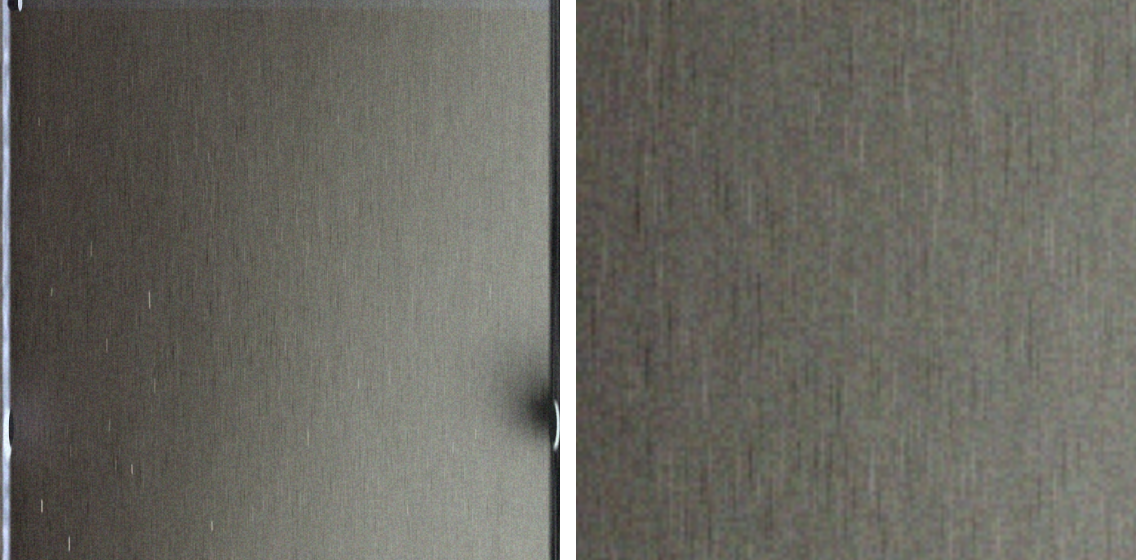
Left, the full canvas; right, a detail of the centre.
This texture is drawn by a three.js fragment shader. Its source:

```glsl
varying vec2 vUv;

float hash(vec2 p) {
  vec3 q = fract(vec3(p.xyx) * 0.1031);
  q += dot(q, q.yzx + 33.33);
  return fract((q.x + q.y) * q.z);
}

float valueNoise(vec2 p) {
  vec2 cell = floor(p);
  vec2 f = smoothstep(0.0, 1.0, fract(p));
  return mix(mix(hash(cell), hash(cell + vec2(1.0, 0.0)), f.x),
             mix(hash(cell + vec2(0.0, 1.0)), hash(cell + 1.0), f.x), f.y);
}

// One soft light or dark line per tall cell, few of them strong
float brushLines(vec2 uv, vec2 grid) {
  vec2 p = uv * grid;
  float column = floor(p.x);
  p.y += 40.0 * hash(vec2(column, grid.x));
  vec2 cell = vec2(column, floor(p.y));
  vec2 f = fract(p);
  float center = mix(0.4, 0.6, hash(cell + 17.0));
  float across = 1.0 - smoothstep(0.0, 0.4, abs(f.x - center));
  float along = smoothstep(0.0, 0.4, f.y) * (1.0 - smoothstep(0.5, 1.0, f.y));
  float strength = 2.0 * hash(cell + 5.0) - 1.0;
  return across * along * strength * abs(strength);
}

float ellipse(vec2 uv, vec2 center, vec2 radius) {
  return 1.0 - smoothstep(0.75, 1.2, length((uv - center) / radius));
}

float glow(vec2 uv, vec2 center, vec2 radius) {
  vec2 d = (uv - center) / radius;
  return exp(-dot(d, d));
}

// Sparse bright scratches, denser towards the lower left
float scratches(vec2 uv) {
  float sum = 0.0;
  for (int i = 0; i < 26; i++) {
    float id = float(i);
    float pick = hash(vec2(id, 3.7));
    float height = hash(vec2(id, 12.6));
    vec2 center = vec2(0.07 + 0.85 * pick * pick, 0.02 + 0.8 * height * sqrt(height));
    float size = mix(0.01, 0.02, hash(vec2(id, 21.4)));
    vec2 d = uv - center;
    d.x += d.y * 0.1 * (hash(vec2(id, 30.1)) - 0.5);
    float line = 1.0 - smoothstep(0.0005, 0.0024, abs(d.x));
    line *= 1.0 - smoothstep(0.5 * size, size, abs(d.y));
    float strength = hash(vec2(id, 44.8));
    sum += line * mix(0.06, 0.36, strength * strength * strength);
  }
  return sum;
}

void main() {
  vec2 uv = vUv;

  // Broad sheen from dark brown through olive to pale grey
  float sheen = uv.x + 0.36 * (0.5 - uv.y) * smoothstep(0.1, 0.55, uv.x);
  sheen += 0.03 * sin(uv.x * 9.0 + uv.y * 4.0) * (1.0 - uv.x);
  sheen = mix(sheen, smoothstep(0.0, 1.0, sheen), 0.6);
  vec3 color = mix(vec3(0.25, 0.226, 0.208), vec3(0.41, 0.405, 0.37), min(2.0 * sheen, 1.0));
  color = mix(color, vec3(0.58, 0.588, 0.555), max(2.0 * sheen - 1.0, 0.0));
  color *= 1.0 - 0.16 * (1.0 - smoothstep(0.015, 0.07, uv.x));

  // Soft reflections around the two side fittings
  color += vec3(0.07, 0.07, 0.095) * glow(uv, vec2(0.04, 0.25), vec2(0.06, 0.07));
  color *= 1.0 - 0.75 * glow(uv, vec2(0.99, 0.265), vec2(0.055, 0.045));
  color *= 1.0 - 0.27 * glow(uv, vec2(0.96, 0.31), vec2(0.1, 0.085));

  // Faint broken brush marks, clearest in the middle
  float brush = 0.055 * brushLines(uv, vec2(150.0, 18.0));
  brush += 0.05 * brushLines(uv + 0.37, vec2(210.0, 26.0));
  brush += 0.018 * (valueNoise(uv * vec2(110.0, 6.0)) - 0.5);
  brush += 0.015 * (valueNoise(uv * vec2(45.0, 3.0)) - 0.5);
  color += brush * mix(0.65, 1.15, glow(uv, vec2(0.5), vec2(0.35, 0.5)));
  color += scratches(uv) * vec3(1.0, 0.98, 0.92);

  // Top rim with pale corner tabs
  float rim = smoothstep(0.98, 0.99, uv.y);
  color += rim * vec3(0.02, 0.03, 0.05);
  float tab = smoothstep(0.944, 0.948, uv.x) * smoothstep(0.979, 0.983, uv.y);
  color = mix(color, vec3(0.53, 0.55, 0.57), 0.8 * tab);

  // Blue-white frame on the left
  vec3 frame = mix(vec3(0.42, 0.4, 0.39), vec3(0.74, 0.79, 0.9), smoothstep(0.002, 0.008, uv.x));
  frame *= 0.8 + 0.3 * valueNoise(uv * vec2(200.0, 40.0));
  color = mix(color, frame, 1.0 - smoothstep(0.012, 0.022, uv.x));
  color = mix(color, vec3(0.12, 0.12, 0.15), ellipse(uv, vec2(0.025, 0.995), vec2(0.012, 0.015)));
  color = mix(color, vec3(0.8, 0.84, 0.9), ellipse(uv, vec2(0.036, 0.995), vec2(0.004, 0.015)));

  // Dark streaked frame on the right
  float gap = valueNoise(uv * vec2(260.0, 9.0));
  vec3 seal = vec3(0.1, 0.105, 0.11) + 0.2 * gap * gap;
  color = mix(color, seal, smoothstep(0.976, 0.988, uv.x));

  // Bright crescents of the fittings
  color = mix(color, vec3(0.9, 0.96, 0.98), ellipse(uv, vec2(0.014, 0.225), vec2(0.008, 0.047)));
  color = mix(color, vec3(0.16, 0.17, 0.19), ellipse(uv, vec2(0.02, 0.235), vec2(0.0045, 0.034)));
  color = mix(color, vec3(0.85, 0.92, 0.92), ellipse(uv, vec2(0.992, 0.24), vec2(0.008, 0.043)));
  color = mix(color, vec3(0.14, 0.16, 0.16), ellipse(uv, vec2(0.987, 0.243), vec2(0.0075, 0.04)));

  // Fine coloured grain
  vec2 g = uv * 270.0;
  vec3 grain = vec3(valueNoise(g), valueNoise(g + 71.3), valueNoise(g + 153.6)) - 0.5;
  color += 0.055 * grain + 0.07 * (valueNoise(g * 1.4 + 211.0) - 0.5);

  gl_FragColor = vec4(clamp(color, 0.0, 1.0), 1.0);
}
```
